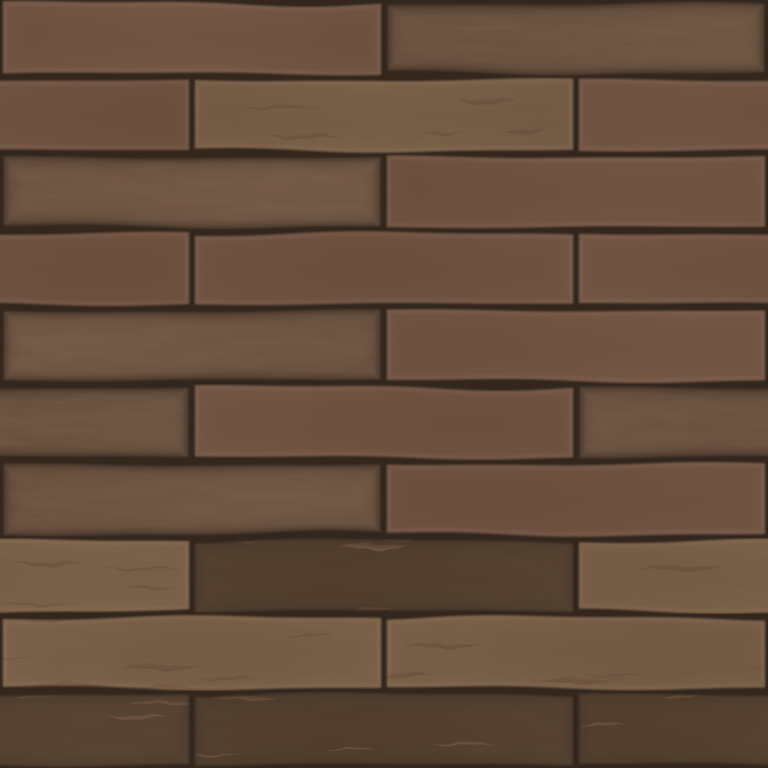
Write a Shadertoy shader that draws this texture.

```glsl
// Staggered wooden planks: ten rows of two, with wavy edges, dark gaps, grain and flecks.

const float ROWS = 10.0;
const float COLUMNS = 2.0;
const vec2 HALF_PLANK = vec2(0.5 / COLUMNS, 0.5 / ROWS);
const vec2 HALF_GAP = vec2(0.0034, 0.0040);
const vec3 GAP_COLOR = vec3(0.195, 0.150, 0.115);

// Plank kinds: 0 smooth and raised, 1 tan and raised, 2 grained and sunken, 3 dark.
const int KINDS[20] = int[20](3, 3,  1, 1,  1, 3,  2, 0,  2, 0,
                              2, 0,  0, 0,  2, 0,  0, 1,  0, 2);
const vec3 WOOD[4] = vec3[4](vec3(0.425, 0.315, 0.250), vec3(0.458, 0.360, 0.270),
                             vec3(0.440, 0.340, 0.265), vec3(0.325, 0.250, 0.185));
const vec3 FLECK[4] = vec3[4](vec3(0.460, 0.350, 0.280), vec3(0.400, 0.290, 0.225),
                              vec3(0.470, 0.350, 0.280), vec3(0.460, 0.345, 0.265));
const vec4 FLECK_STRENGTH = vec4(0.0, 0.65, 0.45, 0.8);
const vec4 GRAIN_STRENGTH = vec4(0.15, 0.4, 1.0, 0.4);
const vec4 SUNKEN = vec4(0.0, 0.0, 1.0, 0.6);

float hash(vec2 p) {
    vec3 q = fract(vec3(p.xyx) * 0.1031);
    q += dot(q, q.yzx + 33.33);
    return fract((q.x + q.y) * q.z);
}

// Slow bend of a long edge, in canvas units.
float edgeWave(float x, float seed) {
    float bend = sin(x * 11.0 + seed * 6.28) + 0.5 * sin(x * 23.0 + seed * 17.0);
    return 0.0022 * bend * (0.4 + seed);
}

// Distance inward from the rounded, wavy outline; negative in the gap.
float plankInset(vec2 p, float seed) {
    float bend = edgeWave(p.x, fract(seed * (p.y > 0.0 ? 7.3 : 13.7)));
    vec2 inset = HALF_PLANK - HALF_GAP - abs(p);
    inset.y -= bend;
    const float radius = 0.003;
    vec2 corner = radius - inset;
    return radius - length(max(corner, 0.0)) - min(max(corner.x, corner.y), 0.0);
}

// Fine horizontal fibres from layered, warped sines, about -1 to 1.
float grain(vec2 p, float seed) {
    float sum = 0.0, weight = 0.5, frequency = 150.0;
    for (int i = 0; i < 4; i++) {
        float phase = seed * 40.0 + float(i) * 2.3;
        float warp = 1.6 * sin(p.x * 19.0 + phase) + sin(p.x * 47.0 + p.y * 60.0 + phase);
        sum += weight * sin(p.y * frequency + warp) * (0.6 + 0.4 * sin(p.x * 31.0 - phase));
        weight *= 0.7;
        frequency *= 1.9;
    }
    return sum;
}

// Slender lens-shaped flecks scattered over stretched cells.
float flecks(vec2 p, float seed, float soft) {
    const vec2 cellSize = vec2(0.125, 0.025);
    vec2 cell = floor(p / cellSize);
    float mask = 0.0;
    for (int j = -1; j <= 1; j++)
    for (int i = -1; i <= 1; i++) {
        vec2 id = cell + vec2(i, j);
        vec2 key = id + 50.0 + floor(seed * 400.0);
        float present = step(hash(key + 3.1), 0.30);
        vec2 center = (id + vec2(hash(key + 11.7), hash(key + 29.3))) * cellSize;
        float size = hash(key + 41.9);
        vec2 q = p - center;
        q.y += 0.0016 * sin(q.x * 85.0 + size * 20.0) + 0.0007 * sin(q.x * 210.0);
        float along = q.x / mix(0.025, 0.055, size);
        float thickness = mix(0.0012, 0.0042, hash(key + 57.3)) * (1.0 - along * along);
        float lens = smoothstep(-soft, soft, thickness - abs(q.y));
        float fade = mix(0.55, 1.0, smoothstep(0.003, -0.003, q.y));
        mask = max(mask, present * lens * fade * step(abs(along), 1.0));
    }
    return mask;
}

// Wood surface before edge lighting.
vec3 woodColor(vec2 p, int kind, float seed, float soft) {
    vec3 color = WOOD[kind] * (0.98 + 0.04 * seed);
    color += 0.008 * sin(p.x * 9.0 + seed * 30.0) * vec3(1.0, 1.0, 0.8);
    color += 0.011 * GRAIN_STRENGTH[kind] * grain(p, seed);
    return mix(color, FLECK[kind], FLECK_STRENGTH[kind] * flecks(p, seed, soft));
}

// Raised planks catch light on the rim; sunken ones fall into shadow.
vec3 shadeEdges(vec3 wood, float inset, float sunken) {
    float inside = max(inset, 0.0);
    float rim = exp(-pow((inside - 0.0042) / 0.0022, 2.0));
    float glow = exp(-inside / 0.016);
    vec3 raised = wood + vec3(1.0, 0.85, 0.7) * (0.022 * rim + 0.022 * glow);
    vec3 lowered = mix(wood, GAP_COLOR, 0.85 * exp(-inside / 0.0065));
    return mix(raised, lowered, sunken);
}

void mainImage(out vec4 fragColor, in vec2 fragCoord) {
    vec2 uv = fragCoord / iResolution.xy;
    float pixel = 1.0 / min(iResolution.x, iResolution.y);

    // Even rows are shifted by half a plank and wrap around the sides.
    float row = floor(uv.y * ROWS);
    vec2 grid = uv * vec2(COLUMNS, ROWS);
    grid.x += 0.5 * (1.0 - mod(row, 2.0));
    float column = mod(floor(grid.x), COLUMNS);
    vec2 local = (fract(grid) - 0.5) * 2.0 * HALF_PLANK;

    int kind = KINDS[int(row * COLUMNS + column)];
    float seed = hash(vec2(column, row) + 5.0);
    float inset = plankInset(local, seed);

    vec3 wood = woodColor(local, kind, seed, 0.0004 + 0.5 * pixel);
    vec3 plank = shadeEdges(wood, inset, SUNKEN[kind]);
    float cover = smoothstep(-0.0012 - pixel, 0.0014 + pixel, inset);
    fragColor = vec4(mix(GAP_COLOR, plank, cover), 1.0);
}
```
